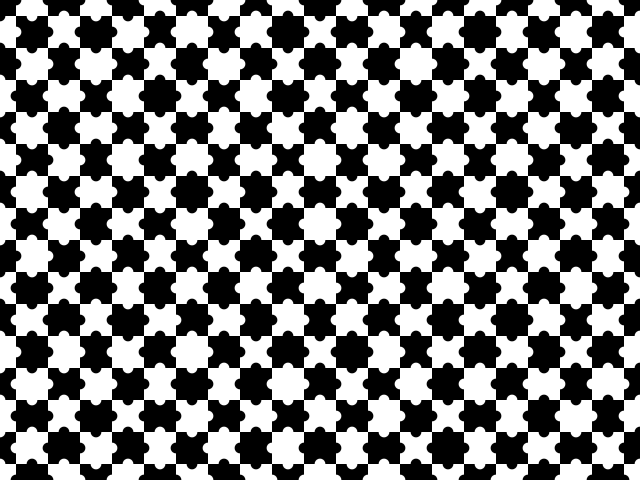
Reproduce this pattern procedurally as a WebGL 1 fragment shader.

```glsl
precision highp float;
// Black and white checkerboard of jigsaw pieces with randomly turned round tabs.

uniform vec2 u_resolution;

const float ROWS = 15.0;             // pieces down the canvas
const vec2 GRID_SHIFT = vec2(0.5);   // border pieces are cut in half
const float TAB_RADIUS = 0.1667;     // in piece widths
const float WHITE_TAB_CHANCE = 0.5;
const float SEED = 3.7;
const vec3 DARK = vec3(0.0);
const vec3 LIGHT = vec3(1.0);

float hash(vec2 p) {
  vec3 q = fract(vec3(p.xyx) * 0.1031 + SEED * 0.137);
  q += dot(q, q.yzx + 33.33);
  return fract((q.x + q.y) * q.z);
}

// Square wave of period two: +1 in even cells, -1 in odd ones, smoothed over a pixel.
vec2 squareWave(vec2 p, float pixel) {
  vec2 line = floor(p + 0.5);
  vec2 ramp = clamp((p - line) * 2.0 / pixel, -1.0, 1.0);
  return ramp * (1.0 - 2.0 * mod(line, 2.0));
}

// Lays a round tab, light or dark by chance, over the middle of an edge.
float addTab(float shade, vec2 p, vec2 center, float pixel) {
  float dist = length(p - center) - TAB_RADIUS;
  float coverage = clamp(0.5 - dist / pixel, 0.0, 1.0);
  float tabShade = step(hash(center * 2.0 + 5.0), WHITE_TAB_CHANCE);
  return mix(shade, tabShade, coverage);
}

void main() {
  float pixel = ROWS / u_resolution.y;
  vec2 p = gl_FragCoord.xy * pixel + GRID_SHIFT;

  // Checkerboard
  vec2 wave = squareWave(p, pixel);
  float shade = 0.5 + 0.5 * wave.x * wave.y;

  // Tabs on the nearest upright and level edges
  vec2 cellCenter = floor(p) + 0.5;
  vec2 nearestLine = floor(p + 0.5);
  shade = addTab(shade, p, vec2(nearestLine.x, cellCenter.y), pixel);
  shade = addTab(shade, p, vec2(cellCenter.x, nearestLine.y), pixel);

  gl_FragColor = vec4(mix(DARK, LIGHT, shade), 1.0);
}
```
